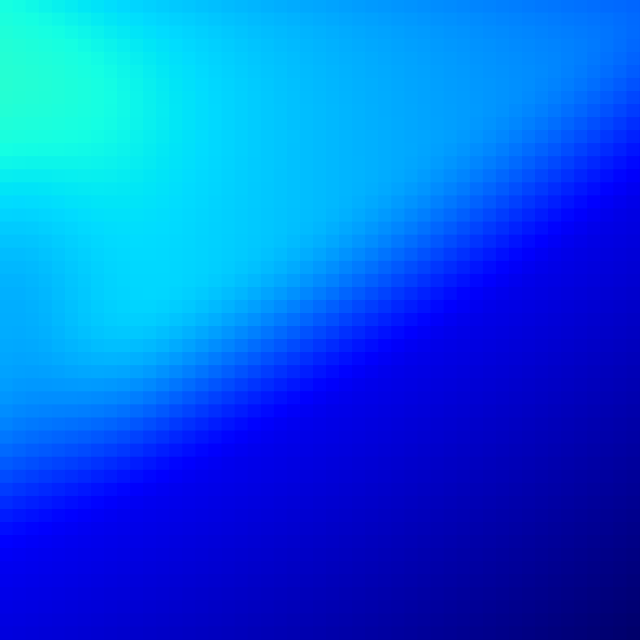
A WebGL 1 fragment shader for this background:

```glsl
precision highp float;
// A square mosaic of a smooth height field, coloured from navy to cyan-green.
// A bright upper-left plateau meets a dark lower-right slope along a curved
// diagonal edge; each cell takes one height and maps it through a heat ramp.

uniform vec2 u_resolution;

#define CELLS 49.0
#define EDGE_START 0.715
#define EDGE_SLOPE 0.375
#define EDGE_BEND 0.19
#define PEAK_HEIGHT 0.15
#define PEAK_POS vec2(0.05, 0.16)
#define PEAK_SIZE vec2(0.26, 0.17)
#define HOLLOW_DEPTH 0.30
#define HOLLOW_POS vec2(0.0, 0.50)
#define HOLLOW_SIZE vec2(0.15, 0.25)
#define TOP_FADE 0.10

float bump(vec2 p, vec2 center, vec2 size) {
  vec2 q = (p - center) / size;
  return exp(-dot(q, q));
}

// Centre of the mosaic cell, with cell borders softened over one pixel
vec2 cellCenter(vec2 p, vec2 pixel) {
  vec2 g = p * CELLS;
  vec2 blend = smoothstep(1.0 - pixel * CELLS, vec2(1.0), fract(g));
  return (floor(g) + 0.5 + blend) / CELLS;
}

// Height: p.x runs right, p.y runs down
float heightField(vec2 p) {
  float plateau = 0.98 - 0.5 * p.x;
  plateau += PEAK_HEIGHT * bump(p, PEAK_POS, PEAK_SIZE);
  plateau -= HOLLOW_DEPTH * bump(p, HOLLOW_POS, HOLLOW_SIZE);
  plateau -= TOP_FADE * smoothstep(-0.15, 0.25, p.x) * exp(-p.y / 0.06);

  // Signed vertical distance above the diagonal edge
  float edge = EDGE_START - p.x * (EDGE_SLOPE + EDGE_BEND * p.x);
  float above = edge - p.y;
  float slope = 0.07 + 0.72 * above - 0.05 * p.x;

  // The transition spreads wider near the left side
  float reach = mix(0.22, 0.16, smoothstep(0.0, 0.25, p.x));
  return mix(slope, plateau, smoothstep(-0.18, reach, above));
}

// Navy below zero, blue at zero, cyan at one, then toward green
vec3 heatRamp(float h) {
  float red = 0.8 * (h - 0.9);
  float blue = min(1.0 + h, 1.0 - 0.8 * (h - 0.86));
  return clamp(vec3(red, h, blue), 0.0, 1.0);
}

void main() {
  vec2 p = gl_FragCoord.xy / u_resolution;
  p.y = 1.0 - p.y;
  vec2 cell = cellCenter(p, 1.0 / u_resolution);
  gl_FragColor = vec4(heatRamp(heightField(cell)), 1.0);
}
```
